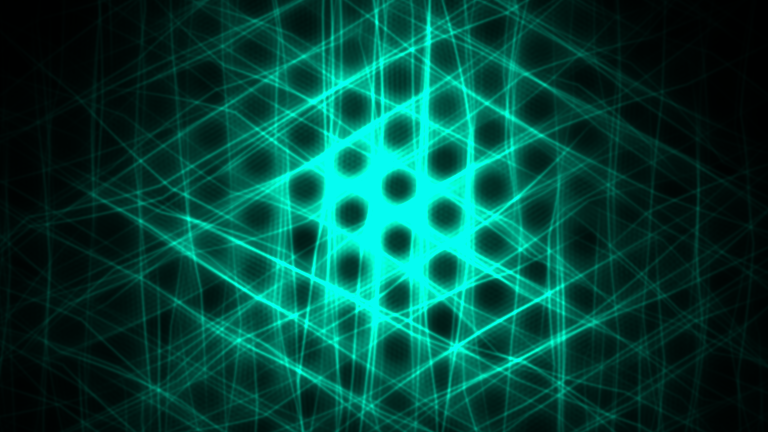
Write a WebGL 1 fragment shader that draws this background.

```glsl
precision highp float;

uniform vec2 u_resolution;

#define ROW_GAP 0.108
#define HOLE_ORIGIN vec2(0.032, 0.066)
#define STRANDS 5
#define CORE_WIDTH 0.036
#define CORE_GAIN 0.52
#define VEIL_GAIN 0.25
#define LATTICE_GAIN 0.36
#define GLOW_SPREAD 0.235
#define TINT vec3(0.015, 1.0, 0.81)

const float PI = 3.14159265;

float hash(vec2 p) {
    vec3 a = fract(p.xyx * 0.1031);
    a += dot(a, a.yzx + 33.33);
    return fract((a.x + a.y) * a.z);
}

// Piecewise linear noise gives the strands their straight runs and kinks.
float kink(float x, float seed) {
    float cell = floor(x);
    return mix(hash(vec2(cell, seed)), hash(vec2(cell + 1.0, seed)), x - cell);
}

// One bent strand: x is its sharp core, y its lopsided, hatched veil.
vec2 strand(vec2 q, float row, float seed) {
    float tilt = hash(vec2(seed, row)) - 0.5;
    float id = seed + row * 7.0;
    float bend = (kink(q.y * 0.36 + tilt, id) - 0.5) * (0.3 + 0.13 * abs(q.y));
    float d = q.x - row - 0.5 - bend - tilt * 0.13 * q.y;
    float presence = smoothstep(0.25, 0.85, kink(q.y * 0.33 + tilt * 5.0, id + 311.0));

    float core = exp(-d * d / (CORE_WIDTH * CORE_WIDTH));
    float side = d * sign(tilt);
    float veil = exp(-abs(d) * (side > 0.0 ? 3.4 : 20.0));
    veil *= 0.8 + 0.2 * cos(d * 58.0);
    return presence * vec2(core * (0.2 + 1.5 * abs(tilt)), veil);
}

void main() {
    vec2 p = (gl_FragCoord.xy - 0.5 * u_resolution) / u_resolution.y;
    vec2 q = (p - HOLE_ORIGIN) / ROW_GAP;
    float r2 = dot(p, p);

    // Three families of strands cross between the rows of dark holes.
    vec2 light = vec2(0.0);
    float lattice = 0.0;
    for (int dir = 0; dir < 3; dir++) {
        float angle = float(dir) * PI / 3.0;
        vec2 normal = vec2(cos(angle), sin(angle));
        vec2 local = vec2(dot(q, normal), dot(q, vec2(-normal.y, normal.x)));
        float wave = sin(PI * local.x);
        lattice += wave * wave;

        for (int k = -2; k <= 2; k++) {
            float row = floor(local.x) + float(k);
            for (int s = 0; s < STRANDS; s++) {
                float seed = float(dir) * 97.0 + float(s) * 17.0 + 5.0;
                light += strand(local, row, seed);
            }
        }
    }
    lattice = smoothstep(0.1, 2.4, lattice);

    // The glow reaches furthest along three arms: up, lower left, lower right.
    float arms = -sin(3.0 * atan(p.y, p.x));
    float glow = exp(-r2 / (GLOW_SPREAD * (1.0 + 0.18 * arms)));
    float inner = exp(-r2 / 0.13);
    float heart = exp(-r2 / 0.02);

    // Outer veils stay free; the holes are dimmed towards the middle.
    float clearing = mix(1.0, 0.45 + 0.6 * lattice, inner);
    float energy = glow * VEIL_GAIN * light.y * clearing;
    energy += pow(glow, 0.8) * CORE_GAIN * light.x * clearing;
    energy += lattice * (LATTICE_GAIN * inner + 0.35 * heart);
    energy += 0.03 * glow + 0.08 * inner;

    gl_FragColor = vec4(min(energy * TINT, vec3(0.02, 0.99, 0.95)), 1.0);
}
```
